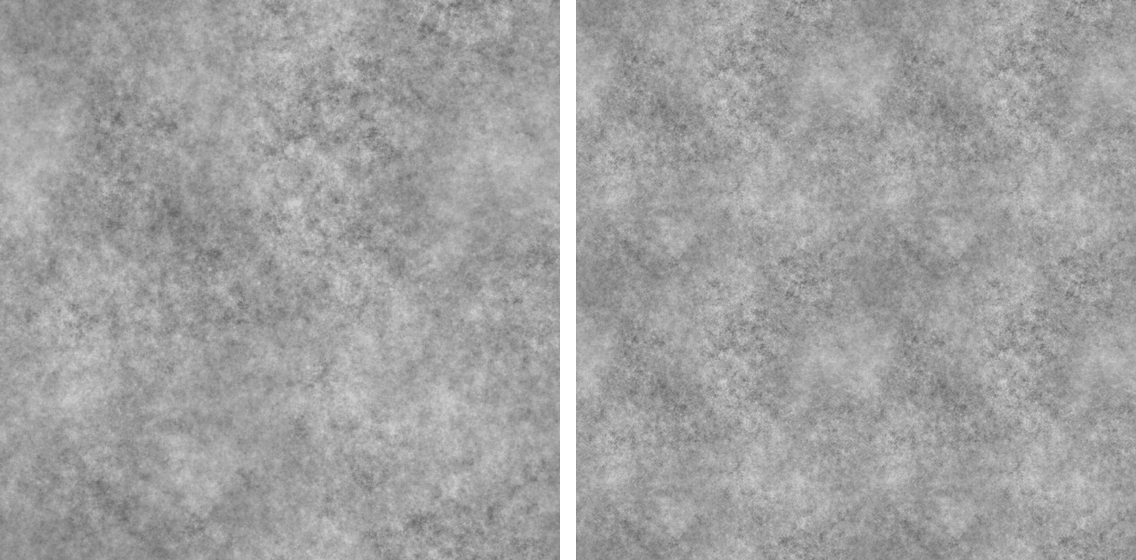
Left: one tile. Right: repeated 2 by 2.
Reproduce this texture procedurally as a three.js fragment shader.

```glsl
// Tiling mottled grey plaster: cloudy blotches with patchy fine grain.
varying vec2 vUv;

vec3 hash3(vec3 p) {
  p = fract(p * vec3(0.1031, 0.1030, 0.0973));
  p += dot(p, p.yxz + 33.33);
  return fract((p.xxy + p.yxx) * p.zyx);
}

// Cellular noise: one soft spot of random tone per cell, wrapping after `cells`.
float spotNoise(vec2 uv, float cells, float seed) {
  vec2 p = uv * cells;
  vec2 base = floor(p);
  float sum = 0.0;
  for (int y = -1; y <= 1; y++) {
    for (int x = -1; x <= 1; x++) {
      vec2 cell = base + vec2(float(x), float(y));
      vec3 rnd = hash3(vec3(mod(cell, cells), seed));
      vec2 toSpot = cell + rnd.xy - p;
      float falloff = max(0.0, 1.0 - dot(toSpot, toSpot));
      sum += (rnd.z * 2.0 - 1.0) * falloff * falloff * falloff;
    }
  }
  return sum;
}

// Layers of spots, each twice as fine and weaker by `gain`.
float layeredSpots(vec2 uv, float cells, float gain, float seed) {
  float sum = 0.0;
  float weight = 1.0;
  for (int i = 0; i < 4; i++) {
    sum += weight * spotNoise(uv, cells, seed + float(i) * 7.0);
    cells *= 2.0;
    weight *= gain;
  }
  return sum;
}

void main() {
  // Broad clouds breaking up into ragged blotches
  float clouds = layeredSpots(vUv, 3.0, 0.75, 11.0);

  // Fine specks, stronger in some patches than in others
  float grain = layeredSpots(vUv, 40.0, 0.96, 53.0);
  float patchiness = clamp(1.0 + 0.4 * spotNoise(vUv, 5.0, 97.0), 0.7, 1.4);

  // Scattered small stains with frayed rims
  float stain = smoothstep(0.4, 1.1, spotNoise(vUv, 14.0, 71.0) - 0.2 * grain);

  float grey = 0.618 + 0.074 * clouds + 0.052 * grain * patchiness - 0.05 * stain;
  gl_FragColor = vec4(vec3(clamp(grey, 0.42, 0.8)), 1.0);
}
```
